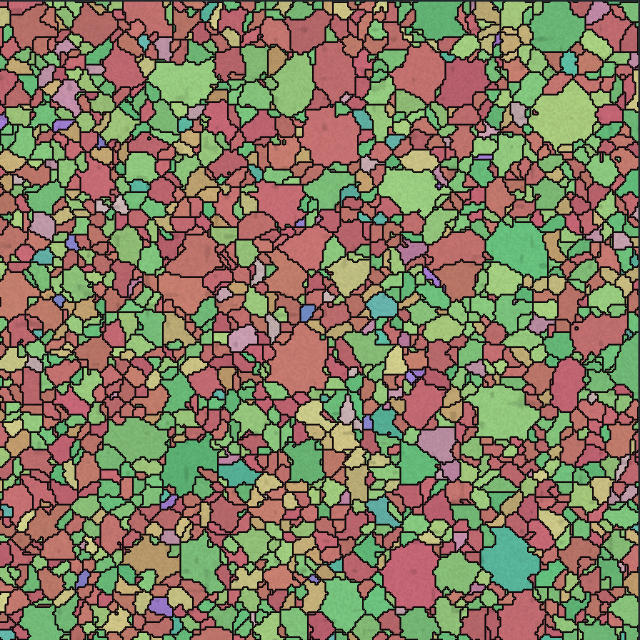
Give the GLSL for this texture, as a Shadertoy shader.

```glsl
const float STEPS = 256.0;          // lattice steps across the canvas
const float LINE_HALF_WIDTH = 0.0014;
const vec3 BOUNDARY = vec3(0.07, 0.045, 0.05);
const vec3 FRAME = vec3(0.13, 0.15, 0.17);

vec3 hash3(vec3 p) {
    p = fract(p * vec3(0.1031, 0.1030, 0.0973));
    p += dot(p, p.yxz + 33.33);
    return fract((p.xxy + p.yxx) * p.zyx);
}

vec2 noise2(vec2 p) {
    vec2 i = floor(p), f = fract(p);
    f = f * f * (3.0 - 2.0 * f);
    vec2 a = hash3(vec3(i, 7.0)).xy;
    vec2 b = hash3(vec3(i + vec2(1, 0), 7.0)).xy;
    vec2 c = hash3(vec3(i + vec2(0, 1), 7.0)).xy;
    vec2 d = hash3(vec3(i + vec2(1, 1), 7.0)).xy;
    return mix(mix(a, b, f.x), mix(c, d, f.x), f.y);
}

// Lets the seeds of one size class compete for point p
void growGrains(vec2 p, float density, float presence, vec2 radiusRange,
                inout float best, inout vec3 grain) {
    vec2 home = floor(p * density);
    for (int y = -2; y <= 2; y++)
    for (int x = -2; x <= 2; x++) {
        vec3 key = vec3(home + vec2(x, y), density);
        vec3 h = hash3(key);
        if (h.z > presence) continue;
        vec3 shape = hash3(key + 91.7);
        vec2 v = p - (key.xy + 0.1 + 0.8 * h.xy) / density;
        vec2 axis = vec2(cos(6.283 * shape.x), sin(6.283 * shape.x));
        float across = dot(v, axis);
        float stretched = sqrt(dot(v, v) + 1.1 * shape.y * across * across);
        float score = stretched - mix(radiusRange.x, radiusRange.y, shape.z) / density;
        if (score < best) {
            best = score;
            grain = key;
        }
    }
}

// Key of the grain that owns a lattice step
vec3 grainAt(vec2 latticeStep) {
    vec2 p = (latticeStep + 0.5) / STEPS;
    p += 0.013 * (noise2(p * 26.0) - 0.5);
    p += 0.005 * (noise2(p * 90.0 + 40.0) - 0.5);
    float best = 1e5;
    vec3 grain = vec3(0);
    growGrains(p, 12.0, 0.45, vec2(0.22, 0.58), best, grain);
    growGrains(p, 24.0, 0.85, vec2(0.0, 0.50), best, grain);
    growGrains(p, 48.0, 0.60, vec2(0.0, 0.32), best, grain);
    return grain;
}

vec3 grainColor(vec3 grain) {
    vec3 h = hash3(grain + 17.3);
    float pick = h.x * (grain.z > 40.0 ? 1.0 : 0.965);
    vec3 color;
    if (pick < 0.43)      color = mix(vec3(0.74, 0.38, 0.44), vec3(0.74, 0.48, 0.41), h.y);
    else if (pick < 0.81) color = mix(vec3(0.37, 0.72, 0.47), vec3(0.65, 0.78, 0.48), h.y);
    else if (pick < 0.91) color = mix(vec3(0.74, 0.59, 0.41), vec3(0.78, 0.78, 0.53), h.y);
    else if (pick < 0.94) color = mix(vec3(0.34, 0.71, 0.60), vec3(0.41, 0.69, 0.68), h.y);
    else if (pick < 0.985) color = mix(vec3(0.73, 0.48, 0.62), vec3(0.78, 0.71, 0.70), h.y);
    else                  color = mix(vec3(0.43, 0.54, 0.76), vec3(0.69, 0.46, 0.82), h.y);
    return color * mix(0.94, 1.05, h.z);
}

float coverage(float dist, float halfWidth, float pixel) {
    return clamp((halfWidth - dist) / pixel + 0.5, 0.0, 1.0);
}

void mainImage(out vec4 fragColor, in vec2 fragCoord) {
    float pixel = 1.0 / iResolution.y;
    vec2 p = fragCoord * pixel;
    vec2 lattice = p * STEPS - 0.15;
    vec2 cell = floor(lattice);
    vec2 offset = fract(lattice) - 0.5;
    vec2 side = vec2(offset.x < 0.0 ? -1.0 : 1.0, offset.y < 0.0 ? -1.0 : 1.0);
    vec2 edge = (0.5 - abs(offset)) / STEPS;

    // Grain fill with fine speckle and faint stains
    vec3 grain = grainAt(cell);
    vec3 color = grainColor(grain);
    float speckle = noise2(p * 380.0).x - 0.5;
    float stain = smoothstep(0.84, 0.98, noise2(p * 65.0 + 9.0).y);
    color *= 1.0 + 0.09 * speckle - 0.13 * stain;

    // Stepped boundaries where neighbouring steps belong to other grains
    float line = 0.0;
    if (any(notEqual(grain, grainAt(cell + vec2(side.x, 0)))))
        line = coverage(edge.x, LINE_HALF_WIDTH, pixel);
    if (any(notEqual(grain, grainAt(cell + vec2(0, side.y)))))
        line = max(line, coverage(edge.y, LINE_HALF_WIDTH, pixel));
    color = mix(color, BOUNDARY, line);

    // Thin dark rim along the top and right
    vec2 rim = iResolution.xy * pixel - p;
    color = mix(color, FRAME, coverage(min(rim.x, rim.y), 0.0026, pixel));
    fragColor = vec4(color, 1.0);
}
```
